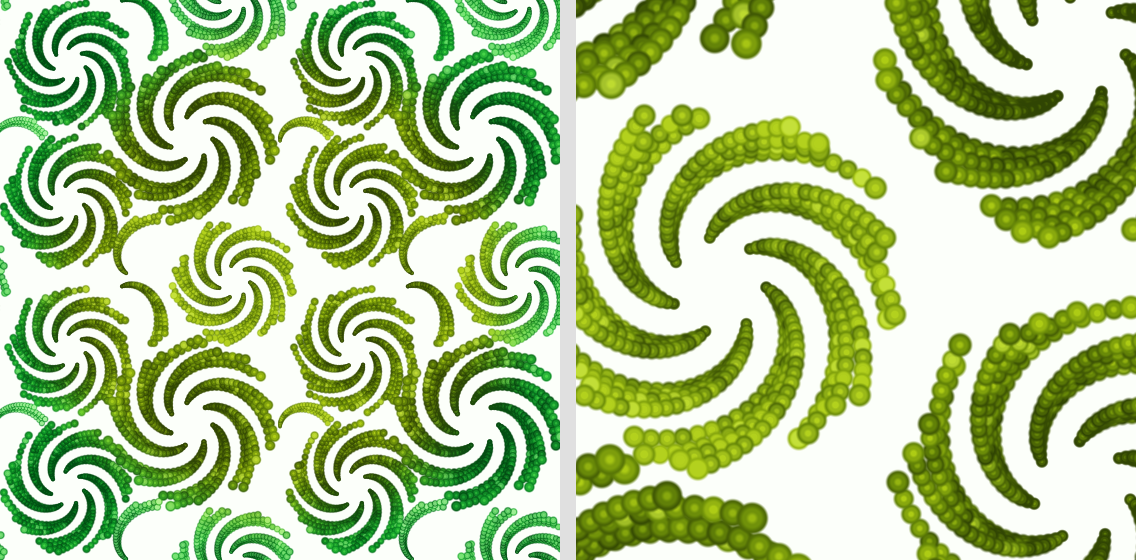
Left, the full canvas; right, a detail of the centre.
This pattern is drawn by a Shadertoy shader. Its source:

```glsl
// Tiled swirls of beaded strings, plus a few lone arms, on a near-white ground.
// Each string is a spiral sampled at equal radial steps; a pixel visits only the
// beads near its own radius, and polar folding selects the closest arm.

const float TAU = 6.2831853;
const float PERIOD = 0.5104;      // tile size in canvas heights
const int MOTIFS = 7;
const int FULL_SWIRLS = 4;        // the remaining motifs are single arms
const float ARMS = 7.0;
const int STRINGS = 4;
const float BEADS = 24.0;
const float INNER = 0.26;         // spiral start, relative to the swirl radius
const float SWEEP = 1.89;         // clockwise turn along an arm
const float BEAD_HEAD = 0.040;    // bead radii, relative to the swirl radius
const float BEAD_TAIL = 0.053;
const float LENGTH_VARIATION = 5.0;
const float ARM_JITTER = 0.14;

const vec3 GROUND = vec3(0.99, 1.00, 0.98);
const vec3 OLIVE_DARK = vec3(0.19, 0.27, 0.01);
const vec3 OLIVE_MID = vec3(0.41, 0.54, 0.03);
const vec3 OLIVE_LIGHT = vec3(0.68, 0.80, 0.08);
const vec3 OLIVE_PALE = vec3(0.86, 0.96, 0.38);
const vec3 GREEN_DARK = vec3(0.00, 0.30, 0.07);
const vec3 GREEN_MID = vec3(0.05, 0.58, 0.15);
const vec3 GREEN_LIGHT = vec3(0.25, 0.83, 0.26);
const vec3 GREEN_PALE = vec3(0.70, 0.96, 0.66);

// Centre x, centre y, radius, start angle
const vec4 MOTIF[MOTIFS] = vec4[MOTIFS](
    vec4(0.124, 0.885, 0.113, 0.716),
    vec4(0.120, 0.638, 0.117, 0.768),
    vec4(0.341, 0.753, 0.151, 0.855),
    vec4(0.418, 0.497, 0.110, 0.850),
    vec4(0.202, 0.464, 0.113, 0.995),
    vec4(0.253, 0.512, 0.107, 3.130),
    vec4(0.513, 0.730, 0.087, 2.180));
const float TONE[MOTIFS] = float[MOTIFS](0.0, -0.05, 0.0, 0.22, 0.08, 0.15, 0.35);
const float PALE[MOTIFS] = float[MOTIFS](0.0, 0.0, 0.05, 0.5, 0.0, 0.65, 0.9);
const float FAN[STRINGS] = float[STRINGS](-0.27, -0.10, 0.06, 0.28);

float hash(vec2 p) {
    return fract(sin(dot(p, vec2(127.1, 311.7))) * 43758.5453);
}

// Dark to light within a hue that drifts from olive to green
vec3 ramp(float tone, float green) {
    vec3 dark = mix(OLIVE_DARK, GREEN_DARK, green);
    vec3 mid = mix(OLIVE_MID, GREEN_MID, green);
    vec3 light = mix(OLIVE_LIGHT, GREEN_LIGHT, green);
    tone = clamp(tone, 0.0, 1.0) * 2.0;
    return tone < 1.0 ? mix(dark, mid, tone) : mix(mid, light, tone - 1.0);
}

// Dark rim, lighter body and a bright core; t is distance over bead radius
vec3 beadColor(float t, float tone, float pale, float green) {
    float rim = smoothstep(0.55, 0.92, t);
    float core = 1.0 - smoothstep(0.12, 0.45, t);
    vec3 body = ramp(tone - 0.28 * rim + 0.30 * core, green);
    vec3 tint = mix(OLIVE_PALE, GREEN_PALE, green);
    return mix(body, tint, clamp(pale, 0.0, 0.9) * (1.0 - rim));
}

void drawMotif(inout vec3 color, vec2 uv, int m, float green, float soft) {
    vec4 motif = MOTIF[m];
    vec2 q = uv - motif.xy;
    vec2 cell = floor(q / PERIOD + 0.5);
    q = (q - cell * PERIOD) / motif.z;
    float r = length(q);
    if (r < INNER - 0.08 || r > 1.08) return;

    float arms = m < FULL_SWIRLS ? ARMS : 1.0;
    float armStep = TAU / arms;
    float theta = atan(q.y, q.x);
    float nearest = floor((r - INNER) / (1.0 - INNER) * BEADS + 0.5);
    float edge = soft / motif.z;
    float cellTone = 0.16 * (hash(cell + float(m) * 7.3) - 0.5);

    for (int j = 0; j < STRINGS; j++) {
        for (int n = -2; n <= 2; n++) {
            float i = nearest + float(n);
            float s = i / BEADS;
            float angle = motif.w + (FAN[j] - SWEEP) * s;
            float arm = floor((theta - angle) / armStep + 0.5);
            float armId = mod(arm + 2.0 * arms, arms);
            vec2 seed = vec2(float(m) * 17.0 + armId, float(j) * 5.0);

            // Uneven string ends, each closed by a larger bead
            float last = BEADS - floor(LENGTH_VARIATION * hash(seed));
            if (i < 0.0 || i > last) continue;
            float size = mix(BEAD_HEAD, BEAD_TAIL, s);
            if (i == last) size *= 1.15;
            size *= mix(0.6, 1.0, smoothstep(-1.0, 3.0, i));

            angle += arm * armStep + ARM_JITTER * (hash(seed.yx + 3.1) - 0.5) * s;
            vec2 centre = mix(INNER, 1.0, s) * vec2(cos(angle), sin(angle));
            float d = length(q - centre);
            float variation = hash(seed + vec2(i * 1.7, i + cell.x * 3.0 + cell.y));
            float tone = 0.10 + 0.55 * s + 0.45 * (variation - 0.5) + TONE[m] + cellTone;
            float pale = PALE[m] * mix(0.25, 1.0, green) * (0.4 + 0.6 * s);
            pale += 0.4 * step(0.9, variation) * s;
            float cover = 1.0 - smoothstep(size - edge, size + edge, d);
            color = mix(color, beadColor(d / size, tone, pale, green), cover);
        }
    }
}

void mainImage(out vec4 fragColor, in vec2 fragCoord) {
    vec2 uv = fragCoord / iResolution.y;
    float soft = 0.0008 + 0.6 / iResolution.y;
    // Hue shifts from olive in the middle to green near the border
    float green = smoothstep(0.34, 0.50, length(uv - 0.5));
    vec3 color = GROUND;
    for (int m = 0; m < MOTIFS; m++) drawMotif(color, uv, m, green, soft);
    fragColor = vec4(color, 1.0);
}
```
